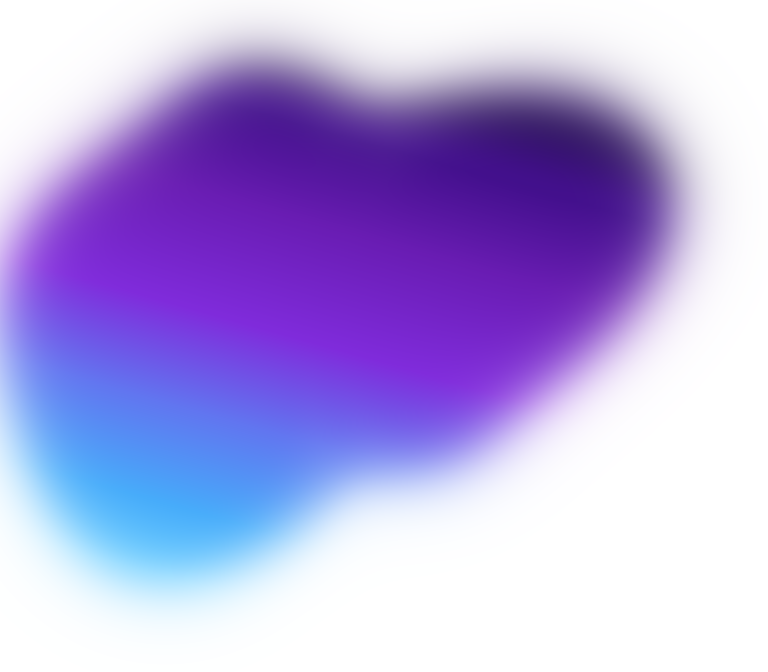
Give the GLSL for this background, as a WebGL 1 fragment shader.

```glsl
precision highp float;
// Soft blurred blob on white, shaded from indigo through violet to sky blue.

uniform vec2 u_resolution;

// Adds one harmonic to the outline: x is the radius, y its slope by angle.
vec2 harmonic(float n, float angle, vec2 weight) {
  float c = cos(n * angle);
  float s = sin(n * angle);
  return vec2(dot(weight, vec2(c, s)), n * dot(weight, vec2(-s, c)));
}

// Approximate signed distance to the outline, negative inside.
float blobDistance(vec2 p) {
  float angle = atan(p.y, p.x + 1e-5);
  vec2 outline = vec2(0.4058, 0.0)
    + harmonic(1.0, angle, vec2(-0.0107, 0.0185))
    + harmonic(2.0, angle, vec2(0.0711, 0.0662))
    + harmonic(3.0, angle, vec2(0.0347, 0.0164))
    + harmonic(4.0, angle, vec2(-0.0077, 0.0164))
    + harmonic(5.0, angle, vec2(-0.0150, 0.0202));
  float radius = length(p);
  float slope = outline.y / max(radius, outline.x);
  return (radius - outline.x) / sqrt(1.0 + slope * slope);
}

// Tilted colour ramp, dark at the top and light at the bottom.
vec3 blobColor(float t) {
  vec3 color = vec3(0.16, 0.05, 0.36);
  color = mix(color, vec3(0.26, 0.06, 0.55), smoothstep(-0.06, 0.06, t));
  color = mix(color, vec3(0.41, 0.11, 0.70), clamp((t - 0.06) / 0.14, 0.0, 1.0));
  color = mix(color, vec3(0.50, 0.17, 0.86), clamp((t - 0.20) / 0.18, 0.0, 1.0));
  color = mix(color, vec3(0.38, 0.46, 0.94), clamp((t - 0.38) / 0.15, 0.0, 1.0));
  color = mix(color, vec3(0.27, 0.67, 0.98), clamp((t - 0.53) / 0.15, 0.0, 1.0));
  return mix(color, vec3(0.38, 0.79, 1.0), clamp((t - 0.68) / 0.11, 0.0, 1.0));
}

void main() {
  // Canvas height is one unit.
  vec2 uv = gl_FragCoord.xy / u_resolution.y;
  float ramp = 1.0 - uv.y - 0.28 * uv.x;

  // Wide sigmoid edge gives the blur.
  float edge = blobDistance(uv - vec2(0.461, 0.539));
  float coverage = 1.0 / (1.0 + exp(38.0 * edge));

  gl_FragColor = vec4(mix(vec3(1.0), blobColor(ramp), coverage), 1.0);
}
```
